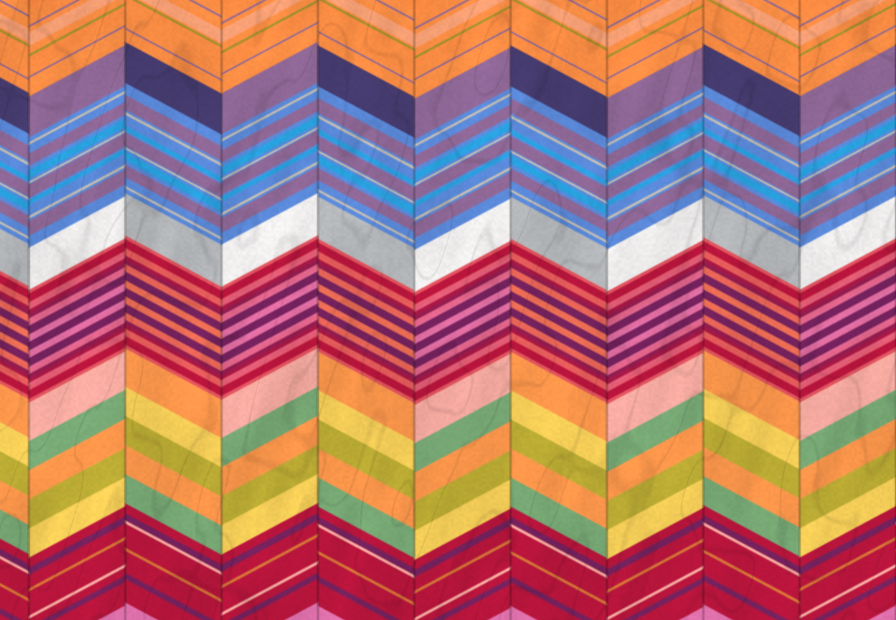
Give the GLSL for this pattern, as a WebGL 2 fragment shader.

```glsl
#version 300 es
precision highp float;
// Chevron patchwork quilt: mirrored slanted columns of striped cloth with creased stitching.
uniform vec2 u_resolution;
out vec4 outColor;

const float COLUMNS = 9.3;   // columns across the canvas
const float SHIFT = 0.3;     // part of a column cut off at the left
const float SLANT = 0.083;   // rise of a column, in canvas heights
const float SOFT = 0.0026;   // edge softness, in canvas heights

const vec3 ORANGE = vec3(0.97, 0.58, 0.29);
const vec3 TANGERINE = vec3(0.97, 0.53, 0.25);
const vec3 MAUVE = vec3(0.55, 0.40, 0.58);
const vec3 NAVY = vec3(0.27, 0.23, 0.43);
const vec3 BLUE = vec3(0.35, 0.53, 0.84);
const vec3 CYAN = vec3(0.16, 0.62, 0.86);
const vec3 SAND = vec3(0.76, 0.73, 0.68);
const vec3 WHITE = vec3(0.93, 0.92, 0.92);
const vec3 GREY = vec3(0.70, 0.71, 0.72);
const vec3 CRIMSON = vec3(0.71, 0.08, 0.23);
const vec3 PLUM = vec3(0.45, 0.13, 0.36);
const vec3 PINK = vec3(0.87, 0.44, 0.67);
const vec3 BLUSH = vec3(0.95, 0.66, 0.62);
const vec3 GREEN = vec3(0.46, 0.65, 0.45);
const vec3 OLIVE = vec3(0.72, 0.66, 0.20);
const vec3 YELLOW = vec3(0.95, 0.80, 0.34);

float hash(vec2 p) {
  return fract(sin(dot(p, vec2(127.1, 311.7))) * 43758.5453);
}

float noise(vec2 p) {
  vec2 i = floor(p), f = fract(p);
  f = f * f * (3.0 - 2.0 * f);
  return mix(mix(hash(i), hash(i + vec2(1, 0)), f.x),
             mix(hash(i + vec2(0, 1)), hash(i + 1.0), f.x), f.y);
}

// Everything past an edge takes the next colour.
vec3 next(vec3 base, vec3 color, float t, float edge) {
  return mix(base, color, smoothstep(edge - SOFT, edge + SOFT, t));
}

// A stripe with a given centre and half width.
vec3 stripe(vec3 base, vec3 color, float t, float center, float halfWidth) {
  float d = abs(t - center) - halfWidth;
  return mix(base, color, 1.0 - smoothstep(-SOFT, SOFT, d));
}

vec3 orangeCloth(float t, float side) {
  vec3 c = mix(TANGERINE, ORANGE, noise(vec2(t * 30.0, side * 9.0)));
  c = stripe(c, mix(BLUSH, ORANGE, 0.5), t, 0.062, 0.011);
  c = stripe(c, MAUVE, t, mix(0.041, 0.030, side), 0.0016);
  c = stripe(c, OLIVE * 0.85, t, mix(0.088, 0.078, side), 0.002);
  return stripe(c, MAUVE, t, mix(0.123, 0.132, side), 0.0014);
}

vec3 blueCloth(float t) {
  vec3 c = stripe(BLUE, MAUVE, t, 0.036, 0.010);
  c = stripe(c, CYAN, t, 0.060, 0.007);
  c = stripe(c, MAUVE, t, 0.087, 0.011);
  c = stripe(c, CYAN, t, 0.105, 0.004);
  c = stripe(c, MAUVE, t, 0.147, 0.012);
  c = stripe(c, SAND, t, 0.010, 0.002);
  c = stripe(c, SAND, t, 0.073, 0.0016);
  return stripe(c, SAND, t, 0.129, 0.0022);
}

// Seven even stripes, crimson at the rims and plum in the middle.
vec3 redCloth(float t, float height, float side) {
  float middle = 1.0 - abs(2.0 * t / height - 1.0);
  vec3 light = mix(vec3(0.87, 0.32, 0.36), mix(PINK, vec3(0.92, 0.44, 0.32), side), middle);
  vec3 dark = mix(CRIMSON, PLUM, smoothstep(0.25, 0.65, middle));
  float period = height / 7.0;
  return stripe(light, dark, mod(t, period), period * 0.5, period * 0.27);
}

vec3 wineCloth(float t, float side) {
  vec3 c = stripe(CRIMSON, PLUM, t, 0.022, 0.006);
  c = stripe(c, BLUSH, t, mix(0.096, 0.030, side), 0.0025);
  c = stripe(c, TANGERINE * 0.85, t, mix(0.052, 0.074, side), 0.0025);
  c = stripe(c, PLUM, t, 0.117, 0.005);
  return next(c, PINK, t, 0.160);
}

// One column; t runs down the canvas along the slanted bands.
vec3 column(float across, float down, float k) {
  float side = mod(k, 2.0), f = across - k;
  float t = down + SLANT * mix(f, 1.0 - f, side);
  t += (hash(vec2(k, 4.0)) - 0.5) * 0.011;
  vec3 c = orangeCloth(t, side);
  c = next(c, mix(MAUVE, NAVY, side), t, 0.154);
  c = next(c, blueCloth(mix(t - 0.220, 0.398 - t, side)), t, 0.220);
  c = next(c, mix(WHITE, GREY, side), t, 0.398);
  c = next(c, redCloth(t - 0.466, 0.182, side), t, 0.466);
  c = next(c, mix(BLUSH, ORANGE, side), t, 0.648);
  c = next(c, mix(GREEN, YELLOW, side), t, 0.710);
  c = next(c, mix(ORANGE, OLIVE, side), t, 0.757);
  c = next(c, mix(OLIVE, ORANGE, side), t, 0.804);
  c = next(c, mix(YELLOW, GREEN, side), t, 0.851);
  return next(c, wineCloth(t - 0.898, side), t, 0.898);
}

void main() {
  vec2 uv = gl_FragCoord.xy / u_resolution;
  float across = uv.x * COLUMNS - SHIFT, down = 1.0 - uv.y;
  float k = floor(across), f = across - k;
  float seam = min(f, 1.0 - f);
  float neighbor = f < 0.5 ? k - 1.0 : k + 1.0;
  float blend = 0.5 - 0.5 * smoothstep(0.0, 0.016, seam);
  vec3 color = mix(column(across, down, k), column(across, down, neighbor), blend);
  // Seam shadow, soft folds, fine creases and weave.
  color *= 1.0 - 0.22 * (1.0 - smoothstep(0.0, 0.025, seam));
  vec2 cloth = vec2(across + down * 2.0, down * 6.0 - across * 0.4);
  float fold = noise(cloth * vec2(5.0, 1.6));
  float crease = 1.0 - smoothstep(0.0, 0.06, abs(noise(cloth * vec2(4.0, 1.5) + 31.0) - 0.5));
  float weave = noise(vec2(across * 38.0, down * 230.0));
  color *= 0.96 + 0.09 * fold - 0.07 * crease + 0.05 * (weave - 0.5);
  outColor = vec4(color, 1.0);
}
```
